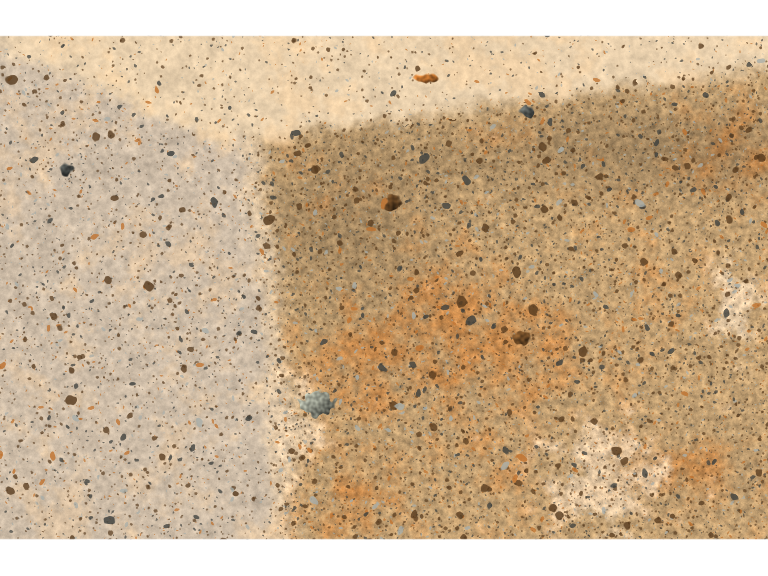
This texture is drawn by a WebGL 2 fragment shader. Its source:

```glsl
#version 300 es
precision highp float;
// Weathered sandstone block seen at its corner, between two white bands.
// Three soft-edged faces carry gradient-noise stains and mottling, then
// several rotated cell grids scatter mineral grains, and a few large pebbles.
uniform vec2 u_resolution;
out vec4 fragColor;

const vec3 TOP_STONE = vec3(0.93, 0.83, 0.69);
const vec3 LEFT_STONE = vec3(0.82, 0.75, 0.665);
const vec3 RIGHT_STONE = vec3(0.775, 0.64, 0.46);
const vec3 PALE_STONE = vec3(0.91, 0.81, 0.68);
const vec3 RUST = vec3(0.75, 0.45, 0.19);
const vec3 UMBER = vec3(0.34, 0.23, 0.12);
const vec3 SLATE = vec3(0.24, 0.25, 0.24);
const vec3 QUARTZ = vec3(0.66, 0.68, 0.66);

vec2 hash2(vec2 p) {
    vec3 q = fract(p.xyx * vec3(0.1031, 0.1030, 0.0973));
    q += dot(q, q.yzx + 33.33);
    return fract((q.xx + q.yz) * q.zy);
}

mat2 rotation(float a) {
    return mat2(cos(a), sin(a), -sin(a), cos(a));
}

float cornerSlope(vec2 cell, vec2 offset) {
    float a = 6.2832 * hash2(cell).x;
    return dot(vec2(cos(a), sin(a)), offset);
}

float gradientNoise(vec2 p) {
    vec2 i = floor(p), f = p - i;
    vec2 w = f * f * f * (f * (f * 6.0 - 15.0) + 10.0);
    float low = mix(cornerSlope(i, f), cornerSlope(i + vec2(1, 0), f - vec2(1, 0)), w.x);
    float high = mix(cornerSlope(i + vec2(0, 1), f - vec2(0, 1)), cornerSlope(i + 1.0, f - 1.0), w.x);
    return mix(low, high, w.y);
}

float fbm(vec2 p) {
    float sum = 0.0, amp = 0.6;
    for (int i = 0; i < 5; i++) {
        sum += amp * gradientNoise(p);
        p = rotation(0.6) * p * 2.03 + 17.3;
        amp *= 0.58;
    }
    return sum;
}

// Soft elliptical patch
float patchAt(vec2 p, vec2 centre, vec2 radius) {
    vec2 d = (p - centre) / radius;
    return exp(-dot(d, d));
}

// Grid of irregular grains: x is coverage, y is a random value per grain
vec2 grains(vec2 p, float scale, float density, float seed, float pixel) {
    vec2 q = rotation(seed) * p * scale + seed * 19.0;
    vec2 cell = floor(q);
    vec2 pick = hash2(cell + seed), jitter = hash2(cell + 71.0);
    vec2 d = rotation(6.2832 * jitter.x) * (q - cell - 0.3 - 0.4 * jitter);
    d.y *= 1.0 + pick.y;
    float radius = mix(0.12, 0.30, jitter.y * jitter.y);
    float edge = length(d) + 0.10 * gradientNoise(q * 4.0) - radius;
    float soft = pixel * scale * 0.8;
    return vec2((1.0 - smoothstep(-soft, soft, edge)) * step(pick.x, density), pick.y);
}

// One large pebble, lit from the upper left and chipped by noise
vec3 pebble(vec3 base, vec2 p, vec2 centre, vec2 radius, vec3 tint, float pixel) {
    vec2 d = (p - centre) / radius;
    float edge = length(d) + 0.7 * gradientNoise(p * 70.0) - 0.9;
    float soft = pixel / min(radius.x, radius.y);
    vec3 lit = tint * (1.0 + 0.28 * (d.y - d.x) + 0.5 * gradientNoise(p * 150.0));
    return mix(base, lit, 1.0 - smoothstep(-soft, soft, edge));
}

void main() {
    float pixel = 1.0 / u_resolution.y;
    vec2 p = gl_FragCoord.xy * pixel;
    p.x *= 1.33333 * u_resolution.y / u_resolution.x;
    float broad = fbm(p * 5.0), medium = fbm(p * 19.0 + 31.0), fine = fbm(p * 75.0 + 9.0);

    // Block faces and their worn edges
    float leftRim = 0.915 - 0.44 * p.x, rightRim = 0.692 + 0.14 * p.x;
    float rim = 0.5 * (leftRim + rightRim + sqrt(pow(leftRim - rightRim, 2.0) + 0.0004));
    float top = smoothstep(-0.022, 0.022, p.y - rim + 0.035 * medium);
    float cornerX = 0.487 - 0.04 * p.y - 0.12 * pow(max(p.y - 0.25, 0.0), 2.0);
    float side = p.x - cornerX + 0.035 * medium;
    float right = smoothstep(-0.025, 0.035, side);
    float face = right * (1.0 - top);
    vec3 stone = mix(mix(LEFT_STONE, RIGHT_STONE, right), TOP_STONE, top);

    // Stains, bleached areas and the pale vertical edge
    float rust = patchAt(p, vec2(0.76, 0.39), vec2(0.30, 0.15))
               + patchAt(p, vec2(1.20, 0.18), vec2(0.24, 0.07))
               + patchAt(p, vec2(1.26, 0.73), vec2(0.12, 0.09))
               + 0.6 * patchAt(p, vec2(0.62, 0.14), vec2(0.16, 0.10));
    stone = mix(stone, RUST, 0.62 * face * smoothstep(0.05, 0.9, rust * 0.6 + 0.7 * broad + 0.9 * medium));
    float shade = patchAt(p, vec2(0.60, 0.62), vec2(0.16, 0.14)) + patchAt(p, vec2(1.08, 0.74), vec2(0.32, 0.08));
    stone *= 1.0 - 0.16 * face * shade;
    float pale = patchAt(p, vec2(1.05, 0.17), vec2(0.13, 0.11))
               + patchAt(p, vec2(1.28, 0.47), vec2(0.05, 0.09))
               + patchAt(p, vec2(0.50, 0.26), vec2(0.06, 0.11));
    stone = mix(stone, PALE_STONE, 0.8 * smoothstep(0.25, 0.7, pale * 0.75 + 0.9 * medium) * (1.0 - top));
    stone = mix(stone, PALE_STONE, 0.65 * exp(-pow((side - 0.005) / 0.025, 2.0)) * (1.0 - top));
    float warmth = smoothstep(0.0, 0.4, broad + 0.8 * medium) * (1.0 - face);
    stone = mix(stone, vec3(0.84, 0.68, 0.49), 0.28 * warmth);
    float roughness = mix(0.22, 0.42, face) * (1.0 - 0.35 * top);
    stone *= 1.0 + roughness * fine + 0.13 * medium + 0.06 * broad;

    // Scattered grains, from sand to gravel
    for (int i = 0; i < 7; i++) {
        float k = float(i);
        float density = mix(0.30, 0.12, k / 6.0) * mix(0.65, 1.15, face) * (1.0 - 0.45 * top);
        vec2 g = grains(p, 145.0 * pow(0.76, k), density, 0.7 + 1.37 * k, pixel);
        vec3 mineral = mix(UMBER, SLATE, step(0.40, g.y));
        mineral = mix(mineral, QUARTZ, step(0.65, g.y));
        mineral = mix(mineral, RUST, step(0.83, g.y));
        stone = mix(stone, mineral, g.x * mix(0.62, 0.82, k / 6.0));
    }

    // Embedded pebbles
    stone = pebble(stone, p, vec2(0.552, 0.299), vec2(0.030, 0.025), vec3(0.53, 0.54, 0.49), pixel);
    stone = pebble(stone, p, vec2(0.682, 0.648), vec2(0.016, 0.013), UMBER, pixel);
    stone = pebble(stone, p, vec2(0.906, 0.413), vec2(0.017, 0.013), UMBER * 1.2, pixel);
    stone = pebble(stone, p, vec2(0.116, 0.705), vec2(0.013, 0.011), SLATE, pixel);
    stone = pebble(stone, p, vec2(0.915, 0.806), vec2(0.013, 0.011), SLATE * 1.3, pixel);
    stone = pebble(stone, p, vec2(0.743, 0.864), vec2(0.022, 0.008), RUST * 0.85, pixel);

    // White bands above and below
    float inside = smoothstep(-pixel, pixel, min(p.y - 0.064, 0.9375 - p.y));
    fragColor = vec4(mix(vec3(1.0), clamp(stone, 0.0, 1.0), inside), 1.0);
}
```
